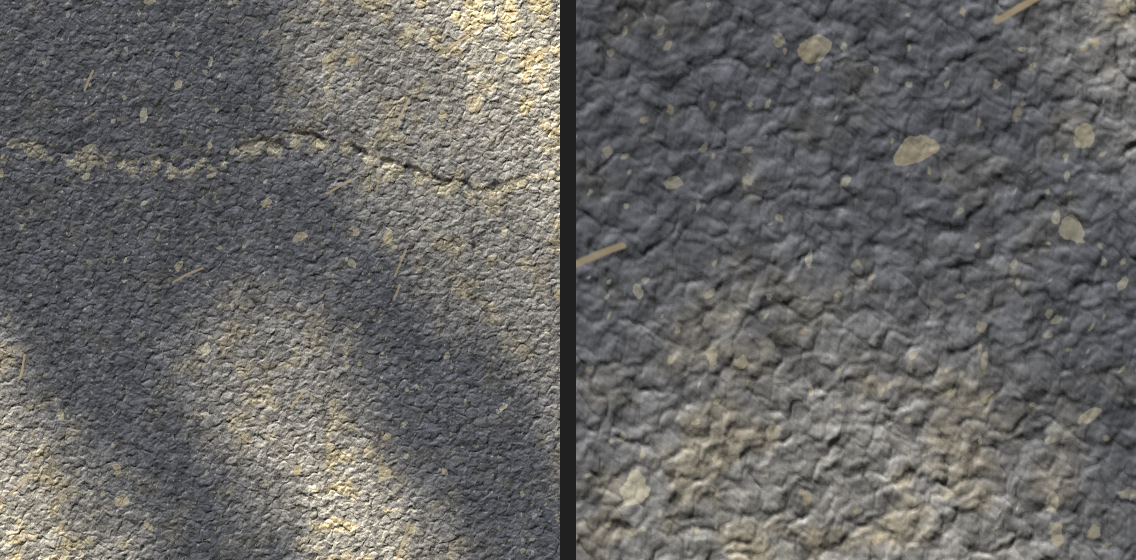
Left: the whole. Right: its middle third, enlarged.
A three.js fragment shader for this texture:

```glsl
varying vec2 vUv;

const vec3 ASPHALT = vec3(0.62, 0.615, 0.605);
const vec3 SHADE_LIGHT = vec3(0.545, 0.56, 0.6);
const vec3 SUN_LIGHT = vec3(1.23, 1.19, 1.1);
const vec3 DUST = vec3(0.77, 0.71, 0.57);
const vec3 CHIP = vec3(0.86, 0.84, 0.75);
const vec3 TWIG = vec3(0.82, 0.73, 0.57);

vec3 hash3(vec2 p) {
  vec3 q = fract(p.xyx * vec3(0.1031, 0.1030, 0.0973));
  q += dot(q, q.yxz + 33.33);
  return fract((q.xxy + q.yzz) * q.zyx);
}

float noise(vec2 p) {
  vec2 i = floor(p), f = fract(p);
  f = f * f * (3.0 - 2.0 * f);
  float low = mix(hash3(i).x, hash3(i + vec2(1.0, 0.0)).x, f.x);
  float high = mix(hash3(i + vec2(0.0, 1.0)).x, hash3(i + 1.0).x, f.x);
  return mix(low, high, f.y);
}

float fbm(vec2 p) {
  float sum = 0.0, amp = 0.5;
  for (int i = 0; i < 4; i++) {
    sum += amp * noise(p);
    p = mat2(1.6, 1.2, -1.2, 1.6) * p + 7.3;
    amp *= 0.5;
  }
  return sum / 0.9375;
}

vec2 rotate(vec2 p, float a) {
  return vec2(cos(a) * p.x + sin(a) * p.y, cos(a) * p.y - sin(a) * p.x);
}

float segment(vec2 p, vec2 a, vec2 b) {
  vec2 ab = b - a;
  return length(p - a - ab * clamp(dot(p - a, ab) / dot(ab, ab), 0.0, 1.0));
}

// Rounded stones of uneven height, packed together
float stones(vec2 p) {
  vec2 cell = floor(p);
  float top = 0.0;
  for (int y = -1; y <= 1; y++) {
    for (int x = -1; x <= 1; x++) {
      vec2 c = cell + vec2(float(x), float(y));
      vec3 r = hash3(c);
      vec2 d = p - c - r.xy;
      top = max(top, 0.5 + 0.65 * r.z - 1.2 * dot(d, d));
    }
  }
  return top;
}

float surfaceHeight(vec2 p) {
  vec2 warped = p + 0.016 * (vec2(fbm(p * 75.0), fbm(p * 75.0 + 41.0)) - 0.5);
  warped = rotate(warped, 0.35);
  return 0.4 * stones(warped * vec2(66.0, 84.0)) + 0.3 * stones(warped * vec2(125.0, 150.0) + 19.0)
       + 0.5 * fbm(p * 130.0);
}

// Broad soft tree shadows with sunlit gaps
float sunlight(vec2 p) {
  p += 0.13 * (vec2(fbm(p * 8.0), fbm(p * 8.0 + 23.0)) - 0.5);
  float across = dot(p, vec2(0.79, 0.61));
  float right = 0.43 * smoothstep(0.83, 0.98, across) + 0.62 * smoothstep(1.02, 1.36, across);
  right *= smoothstep(0.42, 0.57, p.x);
  float left = 0.85 * smoothstep(0.34, 0.08, across);
  float gap = smoothstep(0.22, 0.04, segment(p, vec2(0.46, 0.36), vec2(0.66, 0.0)));
  return clamp(right + left + gap * mix(0.85, 0.4, smoothstep(0.08, 0.4, p.y)), 0.0, 1.0);
}

float crackLine(float x) {
  return 0.745 - 0.03 * smoothstep(0.0, 0.3, x) + 0.045 * smoothstep(0.33, 0.53, x)
       - 0.09 * smoothstep(0.53, 0.85, x) + 0.02 * smoothstep(0.87, 1.0, x)
       + 0.024 * (fbm(vec2(x * 34.0, 3.0)) - 0.5);
}

// Ragged flakes, at most one in each grid cell
float chips(vec2 p, float cells, float share, float seed) {
  vec2 q = p * cells;
  vec3 place = hash3(floor(q) + seed), form = hash3(floor(q) + seed + 57.0);
  vec2 d = rotate(fract(q) - 0.35 - 0.3 * place.xy, 0.2 + 1.6 * form.x);
  d.y *= 1.1 + 1.2 * form.y;
  float edge = length(d) + 0.42 * (fbm(q * 3.5) - 0.5) - mix(0.1, 0.26, form.z);
  return smoothstep(0.0012 * cells, -0.0012 * cells, edge) * step(place.z, share);
}

float twigs(vec2 p) {
  float cover = 0.0;
  for (int i = 0; i < 14; i++) {
    vec3 place = hash3(vec2(float(i), 8.0)), form = hash3(vec2(float(i), 31.0));
    vec2 d = rotate(p - place.xy, 0.4 + 1.3 * place.z);
    float reach = mix(0.012, 0.036, form.x);
    d.y += (form.y - 0.5) * 9.0 * d.x * d.x;
    float dist = segment(d, vec2(-reach, 0.0), vec2(reach, 0.0));
    cover = max(cover, smoothstep(0.0032, 0.001, dist) * mix(0.55, 0.95, form.z));
  }
  return cover;
}

void main() {
  vec2 p = vUv;
  float sun = sunlight(p);
  vec3 light = mix(SHADE_LIGHT, SUN_LIGHT, sun);
  vec3 litterLight = mix(light, vec3(0.92), 0.5);

  // Stone relief, lit from above and slightly left
  float h = surfaceHeight(p);
  float slope = h - surfaceHeight(p + vec2(-0.0009, 0.0026));
  float relief = 1.02 + slope * mix(1.1, 1.7, sun) + 0.6 * (h - 0.82);
  relief *= 0.82 + 0.2 * fbm(p * 38.0) + 0.16 * fbm(p * 13.0 + 3.0);

  // Main crack, its branch, and the dust caught in them
  float offset = p.y - crackLine(p.x);
  float branchX = 0.848 + 0.03 * (fbm(vec2(p.y * 24.0, 9.0)) - 0.5);
  float branch = smoothstep(0.006, 0.001, abs(p.x - branchX))
               * smoothstep(0.43, 0.52, p.y) * smoothstep(0.70, 0.66, p.y);
  float crack = smoothstep(0.008, 0.001, abs(offset)) * mix(0.4, 0.8, smoothstep(0.3, 0.6, p.x));
  crack = max(crack, 0.65 * branch) * smoothstep(0.3, 0.6, fbm(p * 42.0));
  float bed = smoothstep(0.028, 0.006, abs(offset + 0.012)) * smoothstep(0.43, 0.56, fbm(p * 55.0));
  float dust = smoothstep(0.52, 0.72, fbm(p * 32.0 + 11.0)) * mix(0.2, 0.75, sun);

  vec3 color = mix(ASPHALT, DUST, dust) * light * max(relief, 0.25);
  color = mix(color, mix(DUST, CHIP, 0.4) * litterLight * relief, 0.8 * bed);
  color *= 1.0 - 0.75 * crack;

  // Loose litter
  float fine = max(chips(p, 95.0, 0.16, 3.0), chips(p + 0.37, 48.0, 0.16, 17.0));
  float large = chips(p + 0.13, 19.0, 0.13, 71.0);
  vec3 chipColor = mix(CHIP, DUST, noise(p * 30.0 + 5.0)) * litterLight;
  color = mix(color, chipColor * mix(1.0, relief, 0.5), max(0.7 * fine, 0.85 * large));
  color = mix(color, TWIG * litterLight, twigs(p));
  gl_FragColor = vec4(clamp(color, 0.0, 1.0), 1.0);
}
```
